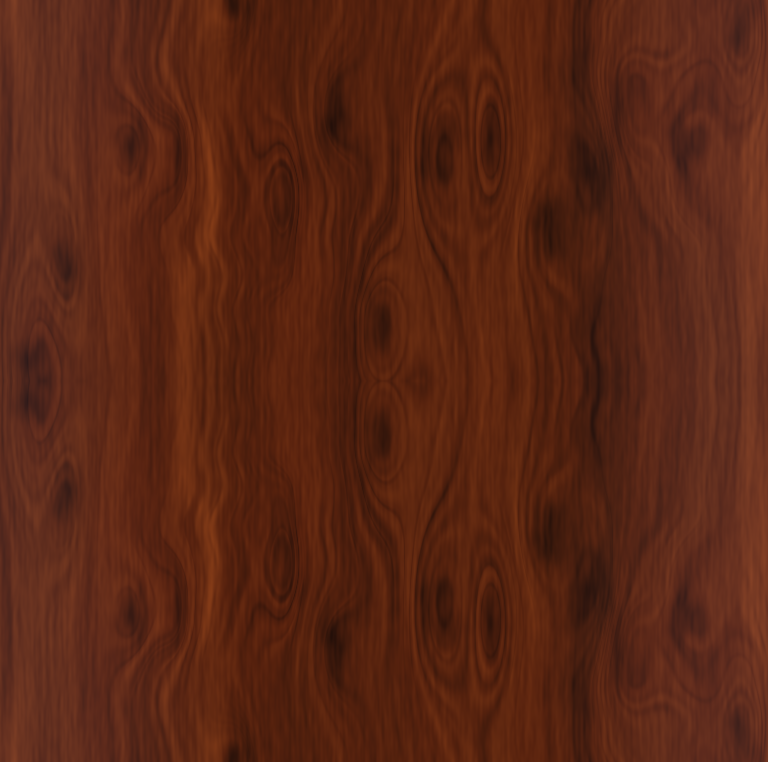
This texture is drawn by a Shadertoy shader. Its source:

```glsl
// Dark polished wood veneer, book-matched about the horizontal centre line.
// A warped height field is bent into loops around scattered knots; gradient
// noise stretched along that field gives the columns, rings and fibres.

#define KNOTS 15
#define KNOT_BEND 0.075
#define KNOT_DARKNESS 0.42
#define RING_DENSITY 78.0
#define RING_CONTRAST 0.24
#define COLUMN_CONTRAST 0.30
#define FIBRE_CONTRAST 0.15
#define DARK_WOOD vec3(0.14, 0.06, 0.035)
#define MID_WOOD vec3(0.335, 0.13, 0.053)
#define GOLD_WOOD vec3(0.52, 0.235, 0.09)
#define EDGE_SHEEN vec3(0.025, 0.037, 0.064)

vec2 hash2(vec2 p) {
    vec3 q = fract(p.xyx * vec3(0.1031, 0.1030, 0.0973));
    q += dot(q, q.yzx + 33.33);
    return fract((q.xx + q.yz) * q.zy);
}

float cornerSlope(vec2 cell, vec2 offset) {
    float angle = 6.2832 * hash2(cell).x;
    return dot(vec2(cos(angle), sin(angle)), offset);
}

// Gradient noise, roughly -0.7 to 0.7
float noise(vec2 p) {
    vec2 cell = floor(p), f = fract(p);
    vec2 u = f * f * f * (f * (f * 6.0 - 15.0) + 10.0);
    vec2 e = vec2(0.0, 1.0);
    cell += 100.0;
    return mix(mix(cornerSlope(cell, f), cornerSlope(cell + e.yx, f - e.yx), u.x),
               mix(cornerSlope(cell + e.xy, f - e.xy), cornerSlope(cell + e.yy, f - e.yy), u.x), u.y);
}

float bell(float x) {
    return exp(-x * x);
}

// Bends the grain around each knot (x) and gathers ragged dark cores (y)
vec2 knots(vec2 p) {
    float bend = 0.0, core = 0.0;
    vec2 ragged = p + 0.018 * vec2(noise(p * vec2(24.0, 13.0)), noise(p * 17.0 + 40.0));
    float mottle = noise(p * vec2(55.0, 19.0) + 7.0);
    for (int i = 0; i < KNOTS; i++) {
        vec2 r = hash2(vec2(float(i) + 3.0, 17.0));
        vec2 s = hash2(vec2(float(i) + 61.0, 5.0));
        vec2 centre = vec2((float(i) + 0.2 + 0.6 * r.x) / float(KNOTS), 0.5 * r.y);
        vec2 size = vec2(0.024 + 0.022 * s.x, 0.055 + 0.07 * s.y);
        vec2 d = (p - centre) / size;
        bend += (s.x > 0.5 ? 1.0 : -1.0) * KNOT_BEND * (0.5 + s.y) * exp(-dot(d, d));
        vec2 c = (ragged - centre) / (size * vec2(0.55, 0.5));
        core = max(core, exp(-dot(c, c)) * (0.5 + 0.5 * r.x) * (0.85 + mottle));
    }
    return vec2(bend, core);
}

void mainImage(out vec4 fragColor, in vec2 fragCoord) {
    vec2 uv = fragCoord / iResolution.xy;
    vec2 p = vec2(fragCoord.x / iResolution.y, abs(uv.y - 0.5));

    // Warped grain coordinate
    vec2 knot = knots(p);
    float ripple = noise(vec2(p.x * 3.0, p.y * 13.0 + 5.0));
    float rippleZone = smoothstep(-0.25, 0.35, noise(p * vec2(4.0, 2.0) + 21.0));
    float grain = p.x + knot.x + 0.045 * noise(p * vec2(3.0, 4.0) + 11.0)
                + 0.026 * ripple * rippleZone;

    // Broad columns, growth rings and fine fibres
    float columns = noise(vec2(grain * 7.0, p.y * 1.1))
                  + 0.75 * noise(vec2(grain * 23.0, p.y * 1.8 + 9.0));
    float rings = noise(vec2(grain * RING_DENSITY, p.y * 2.2 + 3.0));
    float veins = smoothstep(0.12, 0.0, abs(noise(vec2(grain * 31.0, p.y * 2.5 + 31.0))));
    float ringZone = 0.55 + 0.9 * smoothstep(-0.3, 0.4, noise(p * vec2(6.0, 3.0) + 50.0));
    float fibre = noise(vec2(p.x * 165.0 + grain * 20.0, p.y * 9.0))
                + 0.6 * noise(vec2(p.x * 240.0, p.y * 45.0));

    // Winding gold streak, bright right rim and smoky dark streak
    float goldPath = 0.245 + 0.035 * smoothstep(0.08, 0.26, p.y) + 0.012 * ripple;
    float gold = bell((p.x - goldPath) / 0.019) + 0.7 * bell((p.x - 0.99) / 0.018);
    float smoke = bell((p.x - 0.765 + 0.02 * ripple) / 0.016)
                * (0.65 + noise(vec2(p.x * 30.0, p.y * 9.0 + 70.0)));

    float tone = 0.5 + COLUMN_CONTRAST * columns
               + RING_CONTRAST * rings * ringZone
               - 0.09 * (veins - 0.3) * ringZone
               + FIBRE_CONTRAST * fibre
               + 0.23 * gold - 0.25 * smoke
               - KNOT_DARKNESS * knot.y;

    // Wood colours with a pale sheen towards both sides
    vec3 color = mix(DARK_WOOD, MID_WOOD, clamp(tone * 2.0, 0.0, 1.0));
    color = mix(color, GOLD_WOOD, clamp(tone * 2.0 - 1.0, 0.0, 1.0));
    float side = abs(uv.x - 0.5) + 0.08 * noise(p * vec2(3.0, 2.0) + 80.0);
    color += EDGE_SHEEN * smoothstep(0.18, 0.48, side);
    color.r += 0.02 * noise(vec2(grain * 9.0, p.y * 2.0 + 90.0));
    fragColor = vec4(color, 1.0);
}
```
